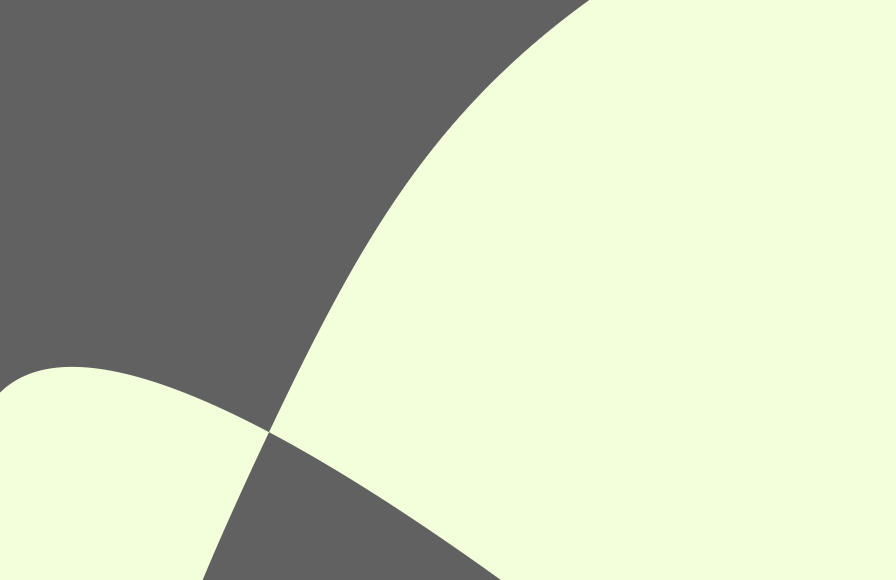
A Shadertoy shader for this background:

```glsl
#define PALE vec3(0.950, 1.000, 0.855)
#define GREY vec3(0.380, 0.380, 0.380)
#define RISE_FOOT 0.3494
#define RISE_BEND vec4(0.4147, 0.1990, -0.3586, 0.4115)
#define HILL_TOP vec2(0.1245, 0.3675)
#define HILL_SHIFT 0.06
#define HILL_FALL 1.301

// Horizontal offset from the steep curve, positive on its right
float riseSide(vec2 p) {
    float s = p.y;
    float bend = RISE_BEND.x + s * (RISE_BEND.y + s * (RISE_BEND.z + s * RISE_BEND.w));
    return p.x - RISE_FOOT - s * bend;
}

// Vertical offset from the tilted parabola, positive below it
float hillSide(vec2 p) {
    float root = sqrt(max(p.x + HILL_SHIFT, 0.0));
    float fromTop = root - sqrt(HILL_TOP.x + HILL_SHIFT);
    return HILL_TOP.y - HILL_FALL * fromTop * fromTop - p.y;
}

// One-pixel smooth coverage of the positive side
float coverage(float side) {
    float slope = length(vec2(dFdx(side), dFdy(side)));
    return clamp(0.5 + side / max(slope, 1e-6), 0.0, 1.0);
}

void mainImage(out vec4 fragColor, in vec2 fragCoord) {
    vec2 p = fragCoord / iResolution.y;
    float rise = coverage(riseSide(p));
    float hill = coverage(hillSide(p));

    // The overlap of the two areas flips back to grey
    float pale = rise + hill - 2.0 * rise * hill;
    fragColor = vec4(mix(GREY, PALE, pale), 1.0);
}
```
